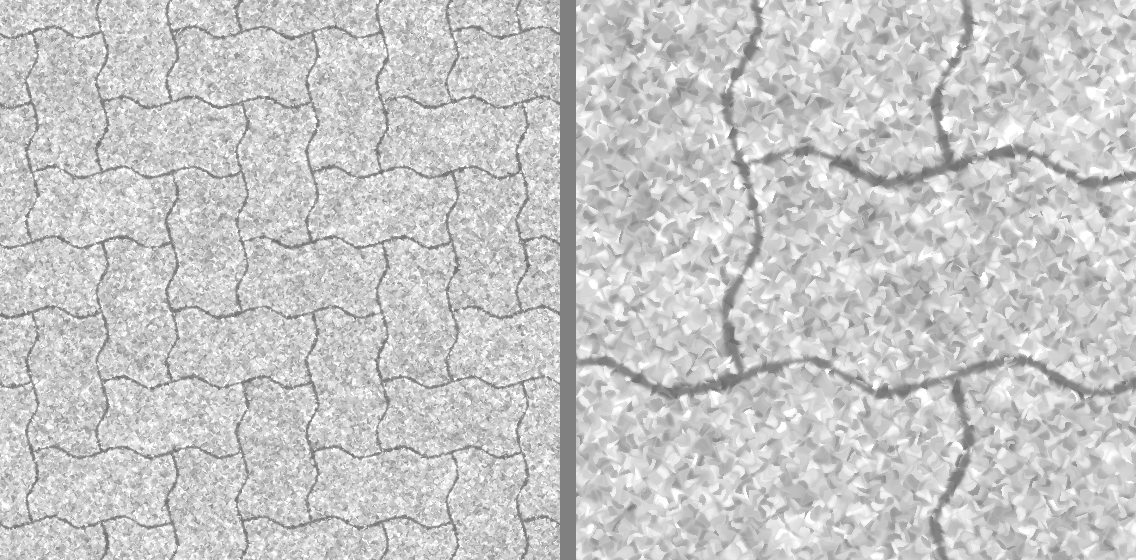
Left: the whole. Right: its middle third, enlarged.
This texture is drawn by a Shadertoy shader. Its source:

```glsl
vec2 hash2(vec2 p) {
    vec3 a = fract(p.xyx * vec3(0.1031, 0.1030, 0.0973));
    a += dot(a, a.yzx + 33.33);
    return fract((a.xx + a.yz) * a.zy);
}

// Cellular noise: distance to the nearest point, and that point's random value
vec2 cellular(vec2 p) {
    vec2 base = floor(p), nearest = vec2(9.0, 0.0);
    for (int j = -1; j <= 1; j++)
    for (int i = -1; i <= 1; i++) {
        vec2 id = base + vec2(i, j);
        float d = length(id + hash2(id) - p);
        if (d < nearest.x) nearest = vec2(d, hash2(id + 57.0).x);
    }
    return nearest;
}

// Skewed, slightly rounded triangle wave along each unit edge
vec2 zigzag(vec2 t) {
    vec2 u = fract(t - 0.67);
    return 0.083 * sin(1.3 * (2.0 * min(u / 0.64, (1.0 - u) / 0.36) - 1.0));
}

// Interlocking herringbone: distance to the joint, and the paver's id
vec3 pavers(vec2 p) {
    vec2 wave = zigzag(p);
    vec2 q = p + vec2(wave.y, -wave.x);
    vec2 cell = floor(q), f = q - cell;
    float part = mod(cell.x - cell.y + 2.0, 4.0);
    vec4 side = vec4(f, 1.0 - f); // left, bottom, right, top

    // Each paver spans two cells, so its inner side is dropped
    if (part < 0.5) side.y = 1.0;
    else if (part < 1.5) { side.w = 1.0; cell.y += 1.0; }
    else if (part < 2.5) side.z = 1.0;
    else { side.x = 1.0; cell.x -= 1.0; }
    return vec3(min(min(side.x, side.y), min(side.z, side.w)), cell);
}

void mainImage(out vec4 fragColor, in vec2 fragCoord) {
    vec2 uv = fragCoord / iResolution.y;

    // Ragged stone grain in three sizes
    vec2 ragged = uv + 0.0016 * sin(uv.yx * 410.0 + 2.0 * sin(uv * 287.0));
    float grain = 0.0, freq = 62.0, amount = 0.13;
    for (int i = 0; i < 3; i++) {
        vec2 c = cellular(ragged * freq + float(i) * 19.7);
        grain += amount * (c.y - 0.5) * (1.0 - smoothstep(0.1, 1.0, c.x));
        freq *= 1.9;
        amount *= 1.6;
    }

    // Sparse pale pebbles and broad mottling
    vec2 pebble = cellular(ragged * 75.0 + 91.0);
    float pale = step(0.965, pebble.y) * (1.0 - smoothstep(0.2, 0.5, pebble.x));
    float mottle = sin(uv.x * 41.0 + 2.0 * sin(uv.y * 33.0))
                 * sin(uv.y * 47.0 + 2.0 * sin(uv.x * 29.0));

    vec3 paver = pavers(uv * 8.0 - vec2(0.46, 0.54));
    float d = paver.x + 0.07 * grain;
    float stone = 0.797 + grain + 0.09 * pale + 0.012 * mottle;
    stone += 0.02 * (hash2(paver.yz + 13.0).x - 0.5);

    // Worn pale rim, then the dark joint
    stone += 0.03 * smoothstep(0.02, 0.05, d) * (1.0 - smoothstep(0.05, 0.11, d));
    float pixel = 8.0 / iResolution.y;
    float surface = smoothstep(0.007, max(0.036, 0.007 + 1.5 * pixel), d);
    float tone = mix(0.53 + 0.4 * grain, stone, surface);
    fragColor = vec4(vec3(clamp(tone, 0.0, 1.0)), 1.0);
}
```
